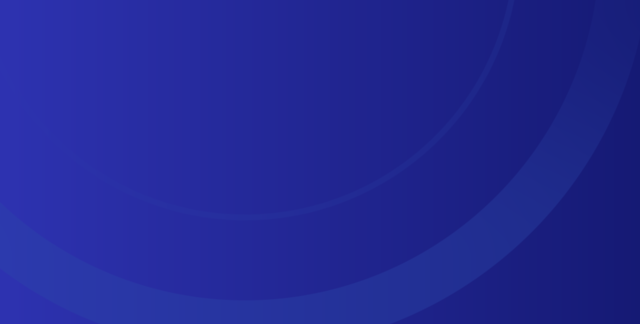
This background is drawn by a Shadertoy shader. Its source:

```glsl
// Deep blue backdrop: a horizontal gradient under two concentric rings
// whose centre lies above the canvas. Each ring is a distance band blended
// as a translucent tint; the broad one fades upward, the thin one leftward.

#define RING_CENTER vec2(0.7564, 1.168)  // in canvas heights
#define BROAD_RADIUS 1.173
#define BROAD_HALF_WIDTH 0.078
#define THIN_RADIUS 0.839
#define THIN_HALF_WIDTH 0.009
#define LEFT_BLUE vec3(0.178, 0.197, 0.692)
#define RIGHT_NAVY vec3(0.083, 0.100, 0.455)
#define RING_TINT vec3(0.165, 0.275, 0.660)
#define EDGE_SOFTNESS 0.003

// Antialiased coverage of a circular band.
float ringMask(vec2 p, float radius, float halfWidth) {
    float edge = max(EDGE_SOFTNESS, 0.75 / iResolution.y);
    float d = abs(length(p - RING_CENTER) - radius) - halfWidth;
    return 1.0 - smoothstep(-edge, edge, d);
}

void mainImage(out vec4 fragColor, in vec2 fragCoord) {
    vec2 uv = fragCoord / iResolution.xy;
    vec2 p = fragCoord / iResolution.y;

    // Base gradient
    vec3 color = mix(LEFT_BLUE, RIGHT_NAVY, uv.x);

    // Broad ring, strongest near the bottom
    float broadAlpha = mix(0.38, 0.10, smoothstep(0.2, 1.0, uv.y));
    float broad = ringMask(p, BROAD_RADIUS, BROAD_HALF_WIDTH);
    color = mix(color, RING_TINT, broad * broadAlpha);

    // Thin ring, dissolving toward the left edge
    float thinAlpha = mix(0.04, 0.18, smoothstep(0.0, 0.4, uv.x));
    float thin = ringMask(p, THIN_RADIUS, THIN_HALF_WIDTH);
    color = mix(color, RING_TINT, thin * thinAlpha);

    fragColor = vec4(color, 1.0);
}
```
